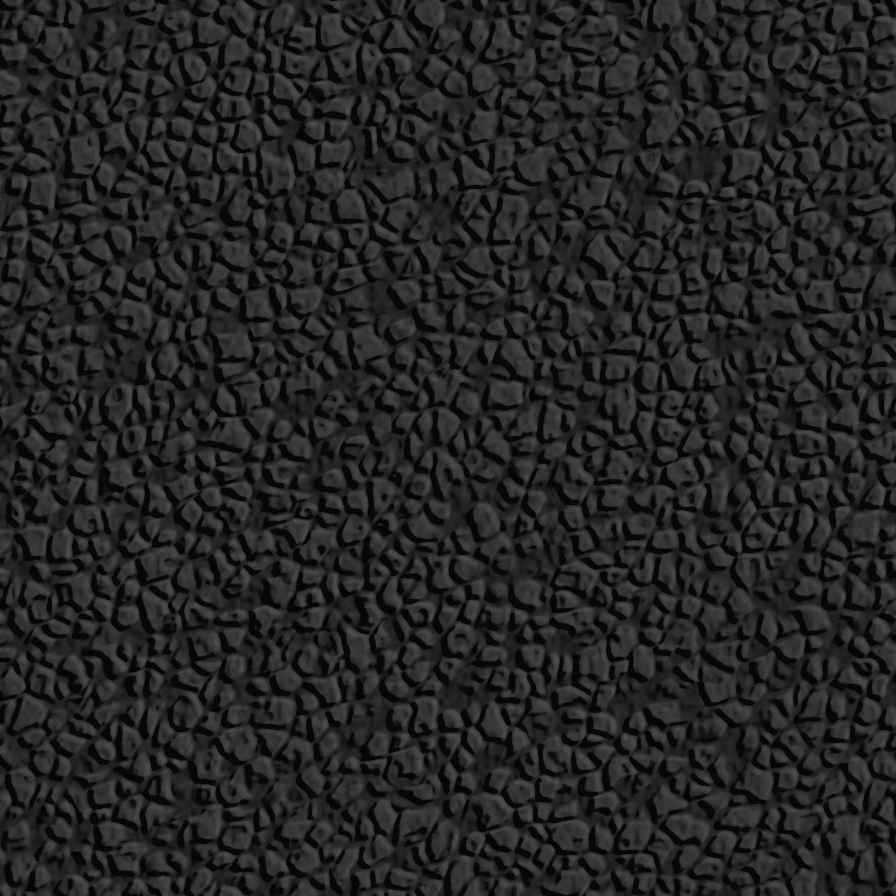
Give the GLSL for this texture, as a Shadertoy shader.

```glsl
// Dark pebbled rubber: tightly packed rounded grains of mixed size, lit from
// the upper right. A weighted Voronoi diagram gives a height field, and the
// height difference along the light direction gives rims and shadows.

#define GRAINS 37.0         // grains across the canvas
#define SIZE_SPREAD 0.55    // extra radius of the largest grains
#define GAP_WIDTH 0.36      // softness of the grooves
#define RELIEF_STEP 0.13    // half span of the relief, in grains
#define ROUGHNESS 0.32      // fine bumps on the grains
#define DENT_DEPTH 0.45     // small craters
#define TOP_GREY 0.208      // flat grain tops
#define SHADOW_GAIN 0.34
#define RIM_GAIN 0.10
#define GROOVE_SHADE 0.075
#define DARKEST 0.027
#define BRIGHTEST 0.30

const vec2 LIGHT_DIR = vec2(0.8, 0.6);

vec3 hash3(vec2 p) {
    vec3 q = fract(p.xyx * vec3(0.1031, 0.1030, 0.0973));
    q += dot(q, q.yxz + 33.33);
    return fract((q.xxy + q.yzz) * q.zyx);
}

// Smooth value noise, two independent channels
vec2 noise2(vec2 p) {
    vec2 i = floor(p), f = fract(p);
    f = f * f * (3.0 - 2.0 * f);
    vec2 low = mix(hash3(i).xy, hash3(i + vec2(1.0, 0.0)).xy, f.x);
    vec2 high = mix(hash3(i + vec2(0.0, 1.0)).xy, hash3(i + 1.0).xy, f.x);
    return mix(low, high, f.y);
}

// Plateau of the nearest grain: 1 on top, 0 in the grooves
float grainPlateau(vec2 p) {
    vec2 cell = floor(p);
    float nearest = 9.0, second = 9.0;
    for (int y = -2; y <= 2; y++)
    for (int x = -2; x <= 2; x++) {
        vec2 id = cell + vec2(x, y);
        vec3 rnd = hash3(id);
        vec2 offset = p - id - rnd.xy;

        // Stretched grain, leaning mostly up and to the right
        float angle = 0.95 + 2.4 * (rnd.z - 0.5);
        vec2 axis = vec2(cos(angle), sin(angle));
        vec2 local = vec2(dot(offset, axis), dot(offset, vec2(-axis.y, axis.x)));
        float size = hash3(id + 71.0).x;
        float d = length(local * vec2(0.84, 1.16)) - SIZE_SPREAD * size * size * size;

        second = min(second, max(nearest, d));
        nearest = min(nearest, d);
    }
    float groove = smoothstep(0.05, 0.05 + GAP_WIDTH, second - nearest);
    return groove * (1.0 - smoothstep(0.38, 0.62, nearest));
}

// Grains with wavy outlines, craters and fine bumps
float surfaceHeight(vec2 p) {
    vec2 wobble = noise2(p * 2.1) - 0.5;
    float h = grainPlateau(p + 0.28 * wobble);
    float dent = smoothstep(0.62, 0.82, noise2(p * 1.9 + 40.0).x);
    float bumps = noise2(p * vec2(4.2, 2.9) + 90.0).x - 0.5;
    return h - DENT_DEPTH * dent * h + ROUGHNESS * bumps;
}

void mainImage(out vec4 fragColor, in vec2 fragCoord) {
    vec2 uv = fragCoord / iResolution.y;
    vec2 p = uv * GRAINS;

    // Relief: positive slopes face away from the light
    vec2 reach = LIGHT_DIR * RELIEF_STEP;
    float ahead = surfaceHeight(p + reach);
    float behind = surfaceHeight(p - reach);
    float slope = ahead - behind;
    float groove = 1.0 - clamp(0.5 * (ahead + behind), 0.0, 1.0);

    // Broad, faint changes of contrast
    float patchiness = mix(0.8, 1.15, noise2(uv * 6.0 + 13.0).x);

    float grey = TOP_GREY - GROOVE_SHADE * groove;
    grey -= SHADOW_GAIN * patchiness * max(slope, 0.0);
    grey += RIM_GAIN * patchiness * max(-slope, 0.0);
    grey += 0.05 * (noise2(p * vec2(6.0, 4.5) + 7.0).x - 0.5);

    fragColor = vec4(vec3(clamp(grey, DARKEST, BRIGHTEST)), 1.0);
}
```
